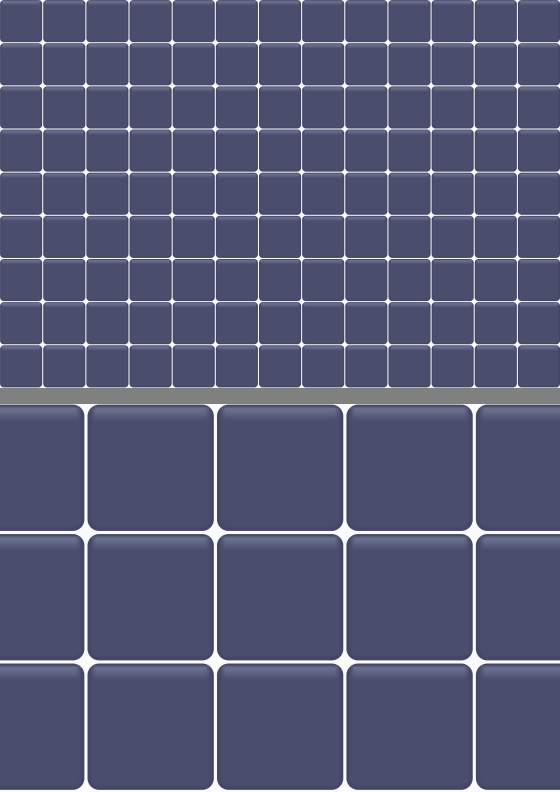
Top: the whole. Bottom: its middle third, enlarged.
Give the GLSL for this pattern, as a Shadertoy shader.

```glsl
float roundedBox(vec2 p, float halfSize, float radius) {
    vec2 q = abs(p) - halfSize + radius;
    return length(max(q, 0.0)) + min(max(q.x, q.y), 0.0) - radius;
}

void mainImage(out vec4 fragColor, in vec2 fragCoord) {
    // Square cells, thirteen across, counted down from the top left
    float cellsPerPixel = 12.978 / iResolution.x;
    vec2 grid = vec2(fragCoord.x, iResolution.y - fragCoord.y) * cellsPerPixel + 0.01;
    vec2 cell = fract(grid) - 0.5;

    // Rounded tile with a thin grout gap
    float edge = roundedBox(cell, 0.488, 0.09);
    float tileMask = clamp(0.5 - edge / cellsPerPixel, 0.0, 1.0);

    // Flat slate body with a slightly darker rim
    vec3 tile = vec3(0.294, 0.302, 0.429);
    tile = mix(tile, vec3(0.255, 0.265, 0.39), 0.7 * smoothstep(-0.045, -0.012, edge));

    // Soft gloss below the top edge, fading downward and at the sides
    float depth = cell.y + 0.488;
    float gloss = smoothstep(0.005, 0.035, depth) * (1.0 - smoothstep(0.03, 0.14, depth));
    gloss *= 1.0 - smoothstep(0.41, 0.475, abs(cell.x));
    tile = mix(tile, vec3(0.43, 0.45, 0.57), 0.9 * gloss);

    vec3 grout = vec3(0.985, 0.985, 0.995);
    fragColor = vec4(mix(grout, tile, tileMask), 1.0);
}
```
